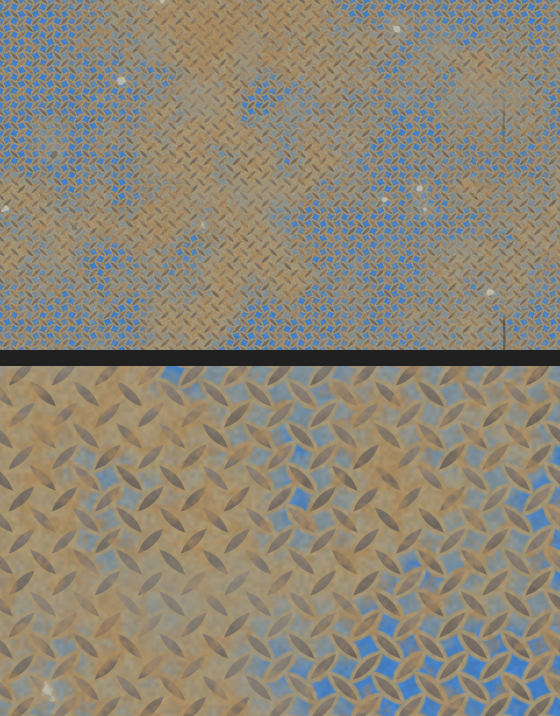
Top, the full canvas; bottom, a detail of the centre.
This texture is drawn by a Shadertoy shader. Its source:

```glsl
// Weathered diamond tread plate: worn blue paint, tan rust rims and brown raised lozenges.
#define REPEATS vec2(39.0, 25.0)
#define HALF_LENGTH 0.44
#define HALF_WIDTH 0.12
#define RIM_WIDTH 0.085
#define SPOT_COUNT 12
#define TAN vec3(0.66, 0.58, 0.43)
#define GREY vec3(0.59, 0.585, 0.54)
#define SLATE vec3(0.49, 0.56, 0.60)
#define BLUE vec3(0.27, 0.50, 0.77)
#define BROWN vec3(0.49, 0.45, 0.41)
#define RUST vec3(0.64, 0.49, 0.31)
#define CHALK vec3(0.83, 0.81, 0.75)

float hash(vec2 p) {
    vec3 h = fract(p.xyx * 0.1031);
    h += dot(h, h.yzx + 33.33);
    return fract((h.x + h.y) * h.z);
}

float noise(vec2 p) {
    vec2 i = floor(p), f = fract(p);
    f = f * f * (3.0 - 2.0 * f);
    return mix(mix(hash(i), hash(i + vec2(1, 0)), f.x),
               mix(hash(i + vec2(0, 1)), hash(i + vec2(1, 1)), f.x), f.y);
}

float fbm(vec2 p) {
    float sum = 0.0, weight = 0.5;
    for (int i = 0; i < 5; i++) {
        sum += weight * noise(p);
        p = mat2(1.6, 1.2, -1.2, 1.6) * p + 17.3;
        weight *= 0.5;
    }
    return sum / 0.96875;
}

// Soft round weight centred on c
float blob(vec2 p, vec2 c, vec2 size) {
    vec2 d = (p - c) / size;
    return exp(-dot(d, d));
}

// Approximate distance to a pointed lozenge tilted by slope +1 or -1
float lozenge(vec2 p, float slope) {
    vec2 q = vec2(p.x + slope * p.y, p.y - slope * p.x) * 0.70711;
    float along = q.x / HALF_LENGTH;
    return abs(q.y) - HALF_WIDTH * (1.0 - along * along);
}

void mainImage(out vec4 fragColor, in vec2 fragCoord) {
    vec2 uv = fragCoord / iResolution.xy;
    vec2 pos = fragCoord / iResolution.y;
    vec2 p = uv * REPEATS;
    float aa = REPEATS.y / iResolution.y * 0.7;

    // Two interleaved lattices of opposite tilt
    vec2 cellA = fract(p) - 0.5, cellB = fract(p + 0.5) - 0.5;
    float dA = lozenge(cellA, 1.0), dB = lozenge(cellB, -1.0);
    float d = min(dA, dB);
    vec2 local = dA < dB ? cellA : cellB;
    vec2 id = dA < dB ? floor(p) : floor(p + 0.5) + 71.0;

    // Wear at broad, middle and fine scales
    float broad = fbm(pos * 4.0 + 3.7);
    float patches = fbm(pos * 11.0 + 21.0);
    float fine = fbm(pos * 70.0);
    float grain = noise(pos * 240.0);
    float rustiness = 0.7 * blob(uv, vec2(0.42, 0.91), vec2(0.16, 0.12))
                    + 0.4 * blob(uv, vec2(0.88, 0.60), vec2(0.10, 0.18))
                    + 0.3 * blob(uv, vec2(0.28, 0.38), vec2(0.16, 0.10));
    float paint = 0.55 * broad + 0.45 * patches - 0.25 * rustiness
                + 0.14 * blob(uv, vec2(0.0, 0.85), vec2(0.16, 0.35))
                + 0.08 * blob(uv, vec2(0.48, 0.08), vec2(0.14, 0.08))
                + 0.08 * blob(uv, vec2(0.78, 0.60), vec2(0.10, 0.10));

    // Floor between the lozenges
    float gapTone = noise(p * 1.1 + 40.0) - 0.5;
    float paintLocal = paint + 0.16 * gapTone + 0.12 * (fine - 0.5);
    vec3 color = mix(GREY, SLATE, smoothstep(0.36, 0.52, paintLocal));
    float deep = smoothstep(0.05, 0.14, d);
    color = mix(color, BLUE, deep * smoothstep(0.50, 0.62, paintLocal));
    color = mix(color, TAN, 0.75 * smoothstep(0.48, 0.34, paintLocal));

    // Rusty rims around the raised shapes
    float rimEdge = RIM_WIDTH * (0.7 + 0.9 * fine - 0.5 * (paint - 0.45));
    float rim = 1.0 - smoothstep(rimEdge - 0.04, rimEdge + 0.04, d);
    color = mix(color, TAN, 0.85 * rim);

    // Lozenge tops, lit from above, each with its own tone
    float top = 1.0 - smoothstep(-aa, aa, d + 0.01);
    vec3 topColor = BROWN * (0.92 + 0.16 * hash(id)) + 0.10 * local.y;
    topColor = mix(topColor, GREY, 0.35 * smoothstep(0.5, 0.75, fine));
    color = mix(color, topColor, top);

    // Rust bloom and grime
    float bloom = smoothstep(0.46, 0.72, fine + 0.28 * rustiness - 0.25 * (paint - 0.45));
    color = mix(color, RUST, 0.5 * bloom);
    color *= 0.91 + 0.10 * grain + 0.08 * fine;
    color = mix(color, GREY, 0.35 * smoothstep(0.58, 0.75, fbm(pos * 7.0 + 60.0)));

    // Scattered ragged spots, mostly chalky with a few dark ones
    float ragged = fbm(pos * 60.0 + 9.0) - 0.5;
    for (int i = 0; i < SPOT_COUNT; i++) {
        float k = float(i);
        vec2 centre = vec2(hash(vec2(k, 3.1)), hash(vec2(k, 8.7)));
        vec2 offset = pos - centre * vec2(iResolution.x / iResolution.y, 1.0);
        float radius = mix(0.004, 0.013, hash(vec2(k, 5.3)));
        float spot = 1.0 - smoothstep(-0.003, 0.003, length(offset) - radius + 0.03 * ragged);
        vec3 tint = i % 4 == 3 ? BROWN * 0.75 : CHALK;
        color = mix(color, tint, 0.8 * spot);
        color = mix(color, GREY * 1.1, 0.3 * exp(-dot(offset, offset) / (9.0 * radius * radius)));
    }

    // Thin dark vertical scars near the right edge
    float scarX = abs(uv.x - 0.899 - 0.004 * (noise(vec2(uv.y * 40.0, 2.0)) - 0.5));
    float scarY = smoothstep(0.11, 0.08, uv.y) + 0.6 * blob(uv, vec2(0.9, 0.65), vec2(1.0, 0.05));
    color = mix(color, BROWN * 0.65, 0.7 * scarY * smoothstep(0.003, 0.001, scarX));

    fragColor = vec4(clamp(color, 0.0, 1.0), 1.0);
}
```
